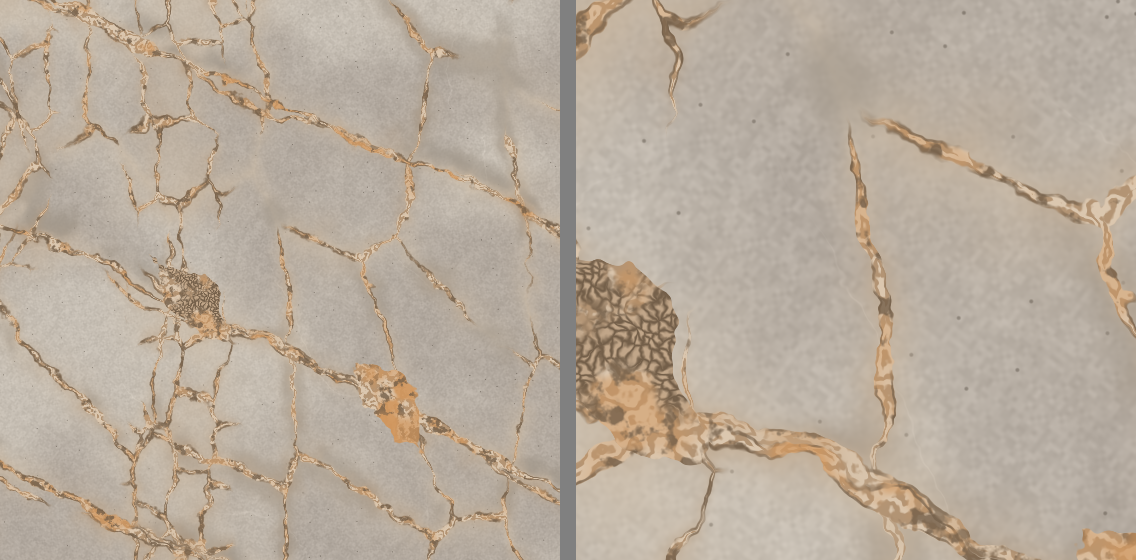
Left: the whole. Right: its middle third, enlarged.
This texture is drawn by a Shadertoy shader. Its source:

```glsl
// Warm grey marble split by ochre and cream mineral veins.
// Diagonal fault rows are repeated bands; steep cracks and a brecciated seam
// are warped Voronoi borders; noise adds clouds, vein minerals and grain.

const vec3 PALE_STONE = vec3(0.775, 0.745, 0.703);
const vec3 DEEP_STONE = vec3(0.695, 0.66, 0.622);
const vec3 SMUDGE = vec3(0.615, 0.578, 0.53);
const vec3 BLUSH = vec3(0.815, 0.748, 0.66);
const vec3 CREAM = vec3(0.86, 0.78, 0.685);
const vec3 TAN = vec3(0.7, 0.58, 0.455);
const vec3 OCHRE = vec3(0.82, 0.59, 0.365);
const vec3 UMBER = vec3(0.45, 0.37, 0.285);

float ramp(float a, float b, float x) { return smoothstep(a, b, x); }

float hash(vec2 p) {
  vec3 q = fract(p.xyx * 0.1031);
  q += dot(q, q.yzx + 33.33);
  return fract((q.x + q.y) * q.z);
}

vec2 hash2(vec2 p) { return vec2(hash(p), hash(p + 57.3)); }

float noise(vec2 p) {
  vec2 i = floor(p), f = fract(p);
  f = f * f * (3.0 - 2.0 * f);
  return mix(mix(hash(i), hash(i + vec2(1, 0)), f.x),
             mix(hash(i + vec2(0, 1)), hash(i + 1.0), f.x), f.y);
}

float fbm(vec2 p) {
  float sum = 0.0, gain = 0.533;
  for (int i = 0; i < 4; i++) {
    sum += gain * noise(p);
    p = mat2(1.6, 1.2, -1.2, 1.6) * p + 11.7;
    gain *= 0.5;
  }
  return sum;
}

vec2 fbm2(vec2 p) { return vec2(fbm(p), fbm(p + 31.0)) - 0.5; }

// Distance to Voronoi borders; a share "keep" of the borders exists.
float crack(vec2 p, float keep) {
  vec2 base = floor(p), home = base, toHome = vec2(9.0);
  for (int k = 0; k < 9; k++) {
    vec2 id = base + vec2(k % 3 - 1, k / 3 - 1);
    vec2 r = id + 0.1 + 0.8 * hash2(id) - p;
    if (dot(r, r) < dot(toHome, toHome)) { toHome = r; home = id; }
  }
  float d = 1.0;
  for (int k = 0; k < 25; k++) {
    vec2 id = home + vec2(k % 5 - 2, k / 5 - 2);
    vec2 r = id + 0.1 + 0.8 * hash2(id) - p, gap = r - toHome;
    if (dot(gap, gap) > 1e-4 && hash(home + id + 7.0) < keep)
      d = min(d, dot(0.5 * (r + toHome), normalize(gap)));
  }
  return d;
}

// Banded cream, tan, ochre and umber filling.
vec3 mineral(vec2 p, float layer, float rust) {
  float band = 0.5 + 0.5 * sin(layer * 4.0 + fbm(p * 60.0) * 22.0);
  vec3 color = mix(TAN, CREAM, ramp(0.15, 0.8, band));
  color = mix(color, OCHRE, rust * ramp(0.42, 0.66, fbm(p * 26.0 + 4.0)));
  return mix(color, UMBER, 0.8 * ramp(0.55, 0.7, fbm(p * 95.0 + 9.0)));
}

// Soft fringe, mineral body and broken dark rim.
vec3 vein(vec3 color, vec2 p, float d, float width, float rust, float px) {
  float present = ramp(0.0002, 0.002, width);
  float halo = exp(-d / (width * 1.6 + 0.003)) * (0.4 + 0.6 * noise(p * 30.0));
  color = mix(color, mix(BLUSH, TAN, noise(p * 24.0)), 0.75 * halo * present);
  float body = 1.0 - ramp(width - px, width + px, d);
  color = mix(color, mineral(p, d / max(width, 0.002), rust), body * present);
  float rim = 1.0 - ramp(0.0003, 0.0008 + 1.2 * px, abs(d - width * 0.85));
  return mix(color, UMBER, 0.7 * rim * present * ramp(0.45, 0.65, fbm(p * 40.0)));
}

// Ragged skewed wedge, as coverage.
float pocket(vec2 p, vec2 center, vec2 size, float px) {
  vec2 q = p - center;
  vec2 side = abs(q + vec2(0.25, 0.45) * q.yx) - size;
  float wedge = dot(q, vec2(-0.75, -0.66)) - 0.75 * size.x;
  float d = max(max(side.x, side.y), wedge) + 0.07 * (fbm(p * 22.0) - 0.5);
  return 1.0 - ramp(-px, px, d);
}

// Clouded stone with grain and pits.
vec3 stone(vec2 p) {
  float cloud = fbm(p * 2.6 + 2.0) + 0.15 * (fbm(p * 11.0) - 0.5);
  vec3 color = mix(PALE_STONE, DEEP_STONE, ramp(0.4, 0.68, cloud));
  vec2 turned = mat2(0.8, 0.6, -0.6, 0.8) * p;
  color += 0.05 * fbm(turned * 70.0) + 0.06 * noise(turned * 330.0) - 0.055;
  vec2 cell = floor(p * 95.0);
  float pit = length(fract(p * 95.0) - 0.25 - 0.5 * hash2(cell));
  return color - 0.18 * step(0.965, hash(cell + 3.0)) * (1.0 - ramp(0.04, 0.17, pit));
}

void mainImage(out vec4 fragColor, in vec2 fragCoord) {
  vec2 p = fragCoord / iResolution.xy;
  float px = 1.0 / iResolution.y;
  vec2 bend = fbm2(p * 6.0);
  vec2 w = p + 0.055 * bend + 0.022 * fbm2(p * 38.0);

  // Fault rows descend to the right; cracks fill the space between.
  float along = dot(w, vec2(0.88, -0.47));
  float across = dot(w, vec2(0.47, 0.88)) - 0.06 * along;
  float row = (fract((across - 0.15) / 0.4 + 0.5) - 0.5) * 0.4;
  float seam = exp(-pow(abs(p.x - 0.32 - 0.1 * bend.x) / 0.095, 2.0));
  seam = max(seam, ramp(0.16, 0.03, p.x) * ramp(0.4, 0.6, p.y));
  float fine = crack(w * vec2(13.0, 7.5), 1.0) / 10.0;
  float steep = crack(vec2(w.x * 4.2, across * 2.5) + 3.0, 1.0) / 3.4;

  // Stone with pale fringes, shadows and hairlines.
  float fringe = max(0.6 * exp(-min(abs(row), steep) / 0.022), 0.45 * seam);
  vec3 color = mix(stone(p), BLUSH, fringe * ramp(0.25, 0.65, fbm(p * 9.0)));
  float shade = ramp(0.0, 0.02, row) * ramp(0.07, 0.025, row);
  shade = max(shade, 0.7 * ramp(0.035, 0.01, steep));
  color = mix(color, SMUDGE, 0.75 * shade * ramp(0.48, 0.66, fbm(p * 8.0 + 5.0)));
  float hair = crack(w * 3.7 + 20.0, 0.45) / 3.7;
  color += 0.06 * ramp(0.0007 + px, 0.0, hair) * (noise(p * 14.0) - 0.3);

  // Fine breccia, then steep cracks that taper away in places.
  float width = 0.0052 * ramp(0.3, 0.85, seam * (0.45 + noise(p * 9.0)));
  color = vein(color, p, fine, width * (0.4 + 1.1 * noise(p * 31.0)), 0.3, px);
  width = 0.0012 + 0.006 * noise(p * 23.0);
  color = vein(color, p, steep, width * ramp(0.2, 0.45, noise(p * 4.5 + 2.0)), 0.4, px);

  // Main faults with a wandering side strand.
  float strand = abs(row + 0.075 * (noise(vec2(along * 5.0, 3.0)) - 0.35));
  color = vein(color, p, strand, 0.005 * ramp(0.25, 0.7, noise(p * 8.0)), 0.4, px);
  width = 0.0035 + 0.011 * ramp(0.4, 0.9, noise(p * 13.0 + 8.0));
  color = vein(color, p, abs(row), width, 0.75, px);

  // A granular umber pocket and a rusty ochre pocket.
  float grains = crack(p * 150.0 + 3.0 * fbm2(p * 60.0), 1.0);
  vec3 gravel = mix(UMBER, mix(TAN, CREAM, 0.35), ramp(0.0, 0.35, grains));
  gravel = mix(gravel, mineral(p, 0.0, 0.5), ramp(0.45, 0.65, fbm(p * 30.0)));
  color = mix(color, gravel, pocket(p, vec2(0.34, 0.465), vec2(0.045, 0.04), px));
  vec3 rust = mix(mineral(p, 0.0, 0.9), OCHRE, 0.7 * ramp(0.35, 0.6, fbm(p * 17.0)));
  color = mix(color, rust, pocket(p, vec2(0.695, 0.272), vec2(0.048, 0.06), px));

  fragColor = vec4(color, 1.0);
}
```
